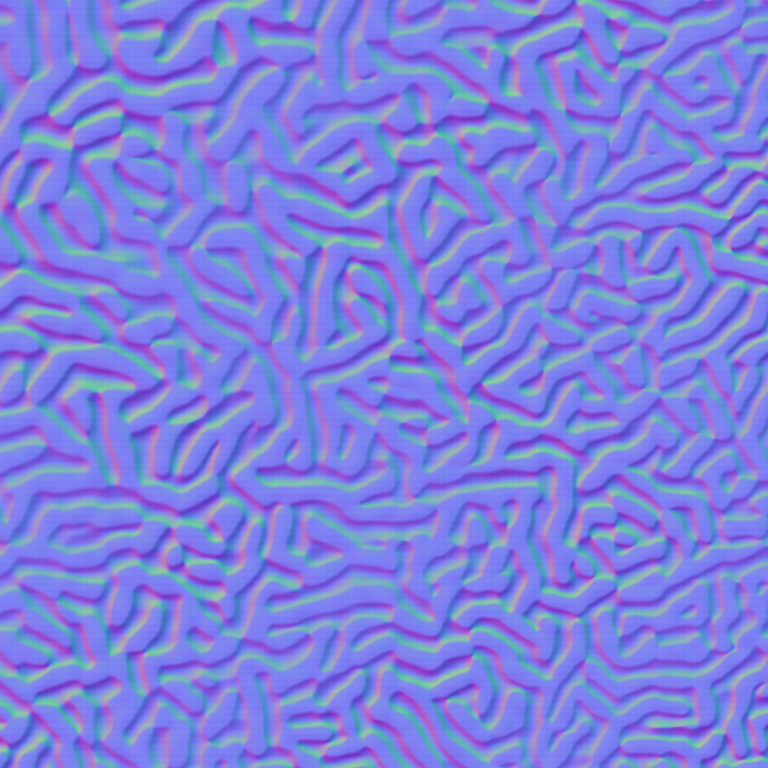
Give the GLSL for this texture map, as a Shadertoy shader.

```glsl
// Tangent-space normal map of a brain-coral maze: broad ridges, narrow grooves.
// Each jittered cell carries a windowed sine of random direction; their sum,
// divided by its local amplitude, gives a phase from which slopes are shaped.

const float PI = 3.14159265;
const float CELLS = 18.5;               // wave cells across the canvas
const float WAVES = 1.22;               // ridge periods per cell
const float REACH = 1.25;               // radius of a wave window, in cells
const float JITTER = 0.5;               // wander of the window centres
const vec2  DENSITY = vec2(0.12, 0.10); // finer ridges toward lower right
const float GROOVE_BIAS = 0.09;         // joins grooves across low saddles
const vec2  GROOVE = vec2(-0.55, 0.45); // profile range of the groove walls
const float DOME = 0.13;                // slope left on the ridge tops
const vec2  TILT = vec2(0.25, 0.31);    // red and green gain of the slopes
const vec3  FLAT_COLOR = vec3(0.492, 0.505, 0.965);
const float BLUE_LOSS = 0.88;           // blue lost on steep walls
const float BLUE_SKEW = 0.25;           // extra loss on upward walls
const float RIPPLE_FREQ = 112.0;        // faint fine weave
const float RIPPLE = 0.011;

vec3 hash3(vec2 p) {
    vec3 q = fract(p.xyx * vec3(0.1031, 0.1030, 0.0973));
    q += dot(q, q.yxz + 33.33);
    return fract((q.xxy + q.yzz) * q.zyx);
}

vec2 complexMul(vec2 a, vec2 b) {
    return vec2(a.x * b.x - a.y * b.y, a.x * b.y + a.y * b.x);
}

// Sum of windowed waves: x = value, yz = gradient per radian of phase
vec3 mazeField(vec2 q) {
    float k = 2.0 * PI * WAVES;
    vec2 home = floor(q);
    vec3 field = vec3(0.0);
    for (int j = -1; j <= 1; j++)
    for (int i = -1; i <= 1; i++) {
        vec2 cell = home + vec2(i, j);
        vec3 rnd = hash3(cell + 57.0);
        vec3 rnd2 = hash3(cell + 213.0);
        vec2 r = q - cell - 0.5 - JITTER * (rnd.xy - 0.5);
        float t = max(0.0, 1.0 - dot(r, r) / (REACH * REACH));
        float window = t * t * t * t;
        vec2 windowGrad = -8.0 * t * t * t * r / (REACH * REACH);

        // Wave directions lean slightly upright, so ridges lean level
        float lean = 2.0 * rnd.z - 1.0;
        float angle = 0.5 * PI * (1.0 + lean * (0.75 + 0.25 * abs(lean)));
        vec2 wave = k * mix(0.9, 1.1, rnd2.y) * vec2(cos(angle), sin(angle));
        float phase = dot(wave, r) + 2.0 * PI * rnd2.x;
        field.x += window * cos(phase);
        field.yz += (windowGrad * cos(phase) - window * wave * sin(phase)) / k;
    }
    return field;
}

// Gentle unevenness of the surface from layered sines
vec2 undulation(vec2 p) {
    vec2 bend = 1.5 * sin(p.yx * 43.0 + vec2(0.4, 2.1));
    return sin(p * 127.0 + bend) * sin(p.yx * 101.0 - bend.yx);
}

void mainImage(out vec4 fragColor, in vec2 fragCoord) {
    vec2 uv = fragCoord / iResolution.y;
    vec2 p = uv - 0.5;

    // Conformal stretch: changes the ridge spacing without shearing
    vec2 q = (p + complexMul(DENSITY, complexMul(p, p))) * CELLS + 40.0;
    vec2 stretch = vec2(1.0, 0.0) + 2.0 * complexMul(DENSITY, p);
    vec3 field = mazeField(q);
    field.x -= GROOVE_BIAS;
    vec2 grad = complexMul(normalize(stretch) * vec2(1.0, -1.0), field.yz);

    // Even out the amplitude, then keep slopes mainly in the grooves
    float amplitude = sqrt(field.x * field.x + dot(grad, grad) + 0.012);
    float profile = field.x / amplitude;
    float wall = 1.0 - smoothstep(GROOVE.x, GROOVE.y, profile);
    vec2 slope = grad / amplitude * mix(DOME, 1.0, wall);
    slope *= 0.95 + 0.17 * sin(p.x * 13.0 + 2.0 * sin(p.y * 9.0));

    // Red rises to the left, green rises upward
    vec2 tilt = slope * vec2(1.0, -1.0) * TILT;
    tilt += 0.02 * undulation(p);
    tilt += RIPPLE * sin(2.0 * PI * RIPPLE_FREQ * uv);

    vec3 color = FLAT_COLOR + vec3(tilt, 0.0);
    color.b -= BLUE_LOSS * length(tilt) + BLUE_SKEW * tilt.y;
    fragColor = vec4(clamp(color, 0.0, 1.0), 1.0);
}
```
